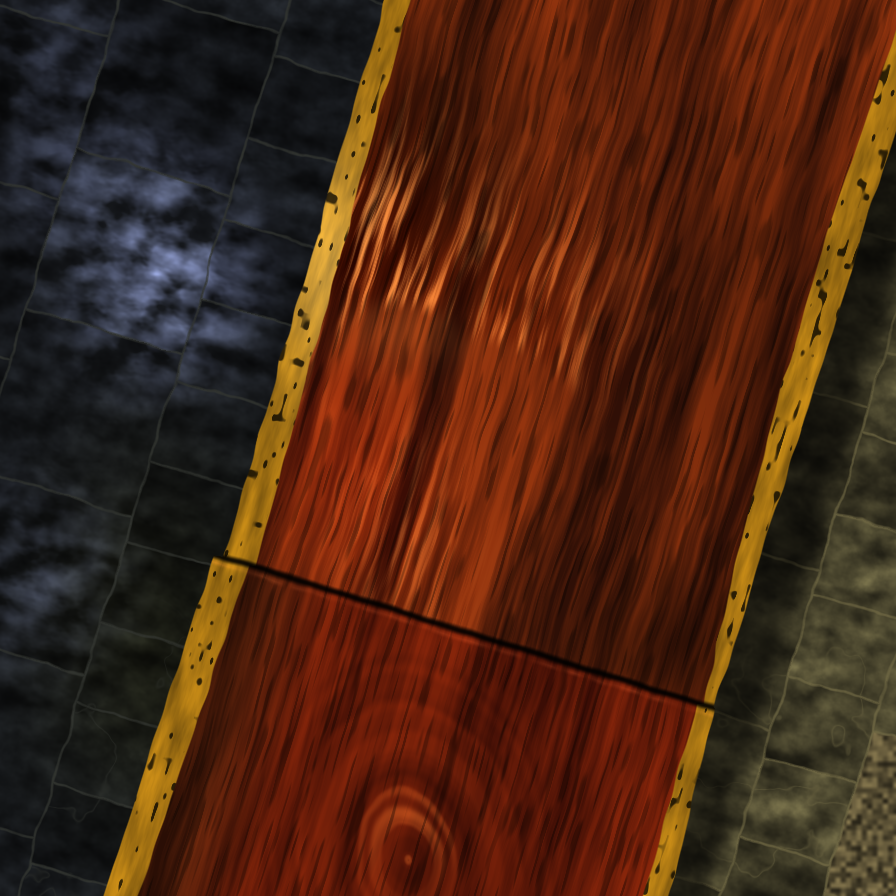
This texture is drawn by a Shadertoy shader. Its source:

```glsl
float hash(vec2 p) {
  vec3 q = fract(p.xyx * .1031);
  q += dot(q, q.yzx + 33.33);
  return fract((q.x + q.y) * q.z);
}

float noise(vec2 p) {
  vec2 i = floor(p), f = fract(p), e = vec2(0, 1);
  f = f * f * (3. - 2. * f);
  return mix(mix(hash(i), hash(i + e.yx), f.x),
             mix(hash(i + e), hash(i + e.yy), f.x), f.y);
}

float fbm(vec2 p) {
  float sum = 0., weight = .53;
  for (int i = 0; i < 4; i++) {
    sum += weight * noise(p);
    p = mat2(1.6, 1.2, -1.2, 1.6) * p + 17.3;
    weight *= .5;
  }
  return sum;
}

float glow(vec2 p, float x, float y, float rx, float ry) {
  vec2 q = (p - vec2(x, y)) / vec2(rx, ry);
  return exp(-dot(q, q));
}

float cover(float d, float soft) { return smoothstep(-soft, soft, d); }

float stroke(float d, float width, float soft) { return cover(width - abs(d), soft); }

// Slate columns: left edge, right edge, row pitch, row offset
vec3 slate(vec2 p, vec2 st, float px) {
  st += (vec2(fbm(p * 28.), fbm(p * 28. + 40.)) - .5) * .009;
  vec4 col = st.x < -.162 ? vec4(-.344, -.162, .187, .016)
           : st.x < .02 ? vec4(-.162, .02, .187, .075)
           : st.x < .4 ? vec4(.02, .202, .094, .044)
           : st.x < .77 ? vec4(.588, .77, .187, .053)
           : st.x < .878 ? vec4(.77, .878, .094, .021)
           : vec4(.878, 1.1, .187, .084);
  float row = (st.y - col.w) / col.z;
  float edge = min(min(st.x - col.x, col.y - st.x), col.z * (.5 - abs(fract(row) - .5)));
  float tone = hash(vec2(floor(row) + 9., col.x * 50. + 70.));
  float right = step(.4, st.x), grain = fbm(p * 60.);

  // Cleft relief and cool reflections
  vec2 q = st * vec2(22, 34) + tone * 30.;
  float relief = fbm(q) - fbm(q + vec2(.35, -.5));
  vec3 cool = mix(vec3(.075, .083, .095), vec3(.1, .105, .07), glow(p, .17, .29, .13, .2));
  vec3 color = mix(cool, vec3(.25, .235, .155), right);
  color *= (.75 + .5 * tone) * (.65 + .7 * grain) * (1. + 1.2 * relief);
  float shine = .8 * glow(p, .18, .675, .09, .085) + .3 * glow(p, .13, .79, .12, .07)
              + .25 * glow(p, .04, .36, .1, .1) + .22 * glow(p, .06, .93, .1, .09);
  color += shine * vec3(.44, .48, .66) * clamp(.55 + 2.3 * relief, .05, 1.5);

  // Coarse paving, mineral veins and grout
  float gravel = step(.878, st.x) * step(st.y, .458);
  color = mix(color, vec3(.36, .32, .21) * (.45 + noise(p * 170.)), gravel);
  float vein = stroke(fbm(p * 13. + 3.) - .5, .007, .012) * smoothstep(.36, .2, p.y);
  vein *= step(.02, st.x) * (1. - gravel);
  float joint = stroke(edge, .0014, px) * (.4 + .6 * grain);
  vec3 grout = mix(vec3(.2, .21, .19), vec3(.43, .4, .26), right);
  color = mix(color, grout, max(joint, .4 * vein));

  // Shadow beside the board
  color *= 1. - .58 * right * smoothstep(.775, .735, st.x);
  return color * (1. - .35 * right * smoothstep(.5, .8, p.y));
}

vec3 wood(vec2 p, vec2 st, float upper, float px) {
  float s = st.x + .014 * (fbm(p * 6.) - .5);
  float fine = fbm(vec2(s * 150., st.y * 8.));
  float pores = smoothstep(.58, .85, noise(vec2(s * 300., st.y * 20.)));
  float fibre = clamp(1.5 * fbm(vec2(s * 30., st.y * 1.6)) + 1.1 * fine - .8, 0., 1.);

  // Upper board: sheen stops above a rounded reflection
  float cap = min(length(p - vec2(.445, .58)) - .078, length(p - vec2(.52, .47)) - .15);
  float open = smoothstep(-.008, .018, cap) * smoothstep(.46, .6, p.y);
  vec3 top = mix(vec3(.2, .065, .025), vec3(.58, .205, .055), fibre);
  top *= 1. - .22 * glow(p, .84, .67, .12, .3) - .35 * glow(p, .75, .27, .12, .09)
       - .3 * glow(p, .5, .84, .12, .14);
  top.r += .09 * glow(p, .38, .48, .1, .14);
  top += vec3(.07, .06, .03) * glow(p, .445, .63, .08, .04);
  float sheen = glow(p, .41, .72, .09, .14) + .65 * glow(p, .57, .63, .1, .13);
  sheen = open * sheen + .35 * glow(p, .45, .4, .07, .12);
  top += sheen * vec3(.6, .47, .24) * (smoothstep(.42, .78, fine) - .12);

  // Lower board: growth rings and two long splits
  vec2 q = (p - vec2(.456, .04)) * mat2(1.15, .25, -.25, .8);
  float radius = length(q) + .018 * (fbm(p * 12.) - .5);
  float rings = noise(vec2(radius * 110., 3));
  float heart = .6 * smoothstep(.25, .07, radius);
  vec3 low = mix(vec3(.23, .05, .018), vec3(.53, .145, .04), mix(fibre, rings, heart));
  low = mix(low, vec3(.22, .1, .035) * (.6 + fibre), .65 * smoothstep(.28, .17, st.x));
  low += vec3(.3, .2, .08) * smoothstep(.5, .85, rings) * glow(p, .455, .07, .045, .05);
  low *= 1. - .5 * stroke(abs(s - .391) - .096, .0013, px) * noise(st * 70.);
  return mix(low, top, upper) * (1. - .32 * pores);
}

vec3 paint(vec2 p, vec2 st) {
  vec3 color = vec3(.66, .46, .075) * (.62 + .7 * fbm(st * vec2(100, 18)));
  color += vec3(.2, .19, .16) * glow(p, .37, .7, .06, .14);
  return color * (1. - .75 * smoothstep(.77, .9, noise(st * vec2(160, 75))));
}

void mainImage(out vec4 fragColor, in vec2 fragCoord) {
  vec2 p = fragCoord / iResolution.xy;
  float px = 1. / iResolution.y;
  vec2 st = mat2(.957, .29, -.29, .957) * p;

  // Board sides: outer left, inner left, inner right, outer right
  float seam = p.y - .455 + .308 * p.x + .002 * (noise(p * 55.) - .5);
  float upper = cover(seam, px);
  vec4 high = vec4(.139, .184, .724, .73) + p.y * vec4(.291, .274, .286, .315);
  high.z -= .1 * (p.y - .216) * (.961 - p.y);
  vec4 low = vec4(.115, .154, .719, .747) + p.y * vec4(.328, .337, .274, .243);
  vec4 side = mix(low, high, upper) + .004 * (noise(p * 35.) - .5);
  float board = cover(p.x - side.x, px) * cover(side.w - p.x, px);
  float face = cover(p.x - side.y, px) * cover(side.z - p.x, px);
  vec3 plank = mix(paint(p, st), wood(p, st, upper, px), face);

  // Dark gap with a worn lip beneath
  plank += vec3(.18, .09, .05) * stroke(seam + .009, .002, .003) * noise(p * 75.);
  plank *= 1. - .9 * stroke(seam, .0035, px + .002);
  fragColor = vec4(mix(slate(p, st, px), plank, board), 1);
}
```
